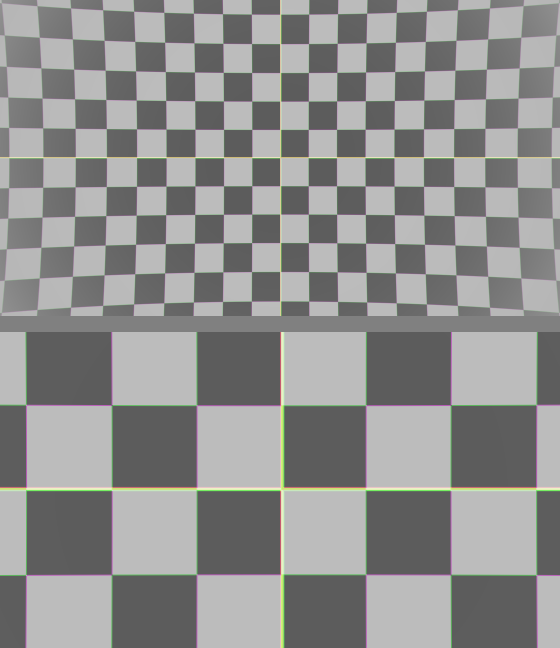
Top: the whole. Bottom: its middle third, enlarged.
Give the GLSL for this pattern, as a WebGL 1 fragment shader.

```glsl
precision highp float;
// Grey checkerboard with pincushion bend, hazy edges, colour fringes and a bright centre cross.
uniform vec2 u_resolution;

// Lengths are fractions of the canvas height.
const float CELL = 0.0891;                    // square size at the centre
const float BEND = 0.089;                     // pincushion strength
const vec2 CENTRE = vec2(0.0012, 0.0002);     // board origin
const vec2 GREEN_SHIFT = vec2(0.001, -0.001); // offset of the green channel
const float DARK = 0.36;
const float LIGHT = 0.738;
const float HAZE_LEVEL = 0.695;
const float HAZE_AMOUNT = 0.6;
const float CROSS_WIDTH = 0.0035;
const vec2 CROSS_OFFSET = vec2(0.0006, 0.0013);
const vec3 CROSS_STRENGTH = vec3(0.68, 0.82, 0.14);

// Bends the plane so that squares grow away from the centre.
vec2 unbend(vec2 p) {
  return p * (1.0 - BEND * dot(p, p));
}

// Smoothed square wave: +1 in even cells, -1 in odd cells.
vec2 squareWave(vec2 cell, float pixel) {
  vec2 edgeDistance = abs(mod(cell - 0.5, 2.0) - 1.0) - 0.5;
  return clamp(2.0 * edgeDistance / pixel, -1.0, 1.0);
}

float checker(vec2 p, float pixel) {
  vec2 wave = squareWave(unbend(p) / CELL, pixel / CELL);
  return mix(LIGHT, DARK, 0.5 + 0.5 * wave.x * wave.y);
}

// Coverage of the two straight centre lines.
float crossLines(vec2 p, float pixel) {
  vec2 d = abs(p - CROSS_OFFSET) - 0.5 * CROSS_WIDTH;
  vec2 cover = clamp(0.5 - d / pixel, 0.0, 1.0);
  return max(cover.x, cover.y);
}

void main() {
  float pixel = 1.0 / u_resolution.y;
  vec2 p = (gl_FragCoord.xy - 0.5 * u_resolution) * pixel - CENTRE;
  vec2 greenP = p - GREEN_SHIFT;

  // Board, with the green channel displaced to fringe every edge.
  vec3 color = vec3(checker(p, pixel));
  color.g = checker(greenP, pixel);

  // Haze lifts the dark squares toward the rim.
  float radius = length(p);
  float haze = clamp(HAZE_AMOUNT * radius * radius * radius, 0.0, 1.0);
  color = mix(color, vec3(HAZE_LEVEL), haze);

  // Yellow cross, fringed in the same way.
  vec3 lines = vec3(crossLines(p, pixel));
  lines.g = crossLines(greenP, pixel);
  color = mix(color, vec3(1.0), lines * CROSS_STRENGTH);

  gl_FragColor = vec4(color, 1.0);
}
```
